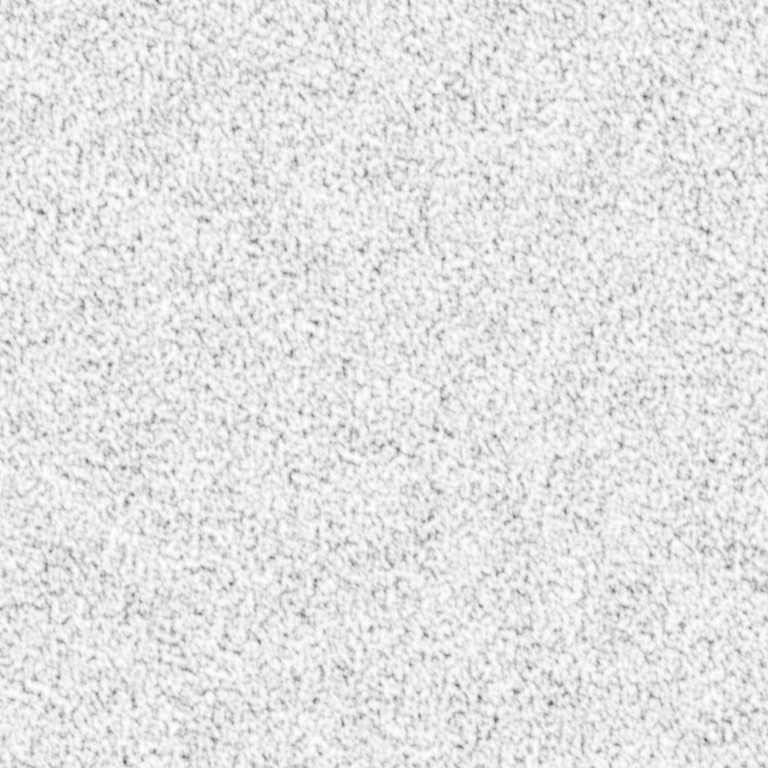
A WebGL 2 fragment shader for this texture:

```glsl
#version 300 es
precision highp float;
// Fine pale grey grain with scattered darker flecks and faint broad clumps.
// Octaves of rotated gradient noise on slightly slanted coordinates are summed,
// then an exponential tone curve keeps most of the field bright.

uniform vec2 u_resolution;
out vec4 fragColor;

// Unit gradient with a hashed angle for each lattice point
vec2 latticeGradient(vec2 cell) {
    uvec2 k = uvec2(ivec2(cell) + 4096);
    uint h = k.x * 1597u + k.y * 51749u;
    h = (h ^ (h >> 15)) * 48271u;
    h = (h ^ (h >> 13)) * 69621u;
    h ^= h >> 16;
    float angle = float(h & 65535u) / 65536.0 * 6.28318;
    return vec2(cos(angle), sin(angle));
}

float gradientNoise(vec2 p) {
    vec2 cell = floor(p);
    vec2 f = p - cell;
    vec2 fade = f * f * f * (f * (f * 6.0 - 15.0) + 10.0);
    vec2 e = vec2(1.0, 0.0);
    float a = dot(latticeGradient(cell), f);
    float b = dot(latticeGradient(cell + e.xy), f - e.xy);
    float c = dot(latticeGradient(cell + e.yx), f - e.yx);
    float d = dot(latticeGradient(cell + e.xx), f - e.xx);
    return mix(mix(a, b, fade.x), mix(c, d, fade.x), fade.y);
}

mat2 rotation(float angle) {
    float c = cos(angle), s = sin(angle);
    return mat2(c, s, -s, c);
}

void main() {
    vec2 uv = gl_FragCoord.xy / min(u_resolution.x, u_resolution.y);

    // Stretch the grain along a steep axis leaning to the upper left
    vec2 slanted = vec2(1.13, 0.85) * (rotation(-0.45) * uv);

    // Broad clumps, then three octaves of grain
    float grain = 0.22 * gradientNoise(rotation(0.6) * uv * 14.0 + 3.7);
    float frequency = 70.0;
    vec3 weights = vec3(0.6, 0.9, 0.35);
    for (int i = 0; i < 3; i++) {
        float octave = float(i);
        vec2 p = rotation(0.9 + 1.3 * octave) * slanted * frequency;
        grain += weights[i] * gradientNoise(p + 17.3 * octave);
        frequency *= 1.8;
    }

    // Bring the sum to unit spread and bend it towards the light end
    float tone = 1.018 - 0.113 * exp(0.48 * grain * 4.0);
    fragColor = vec4(vec3(clamp(tone, 0.0, 1.0)), 1.0);
}
```
